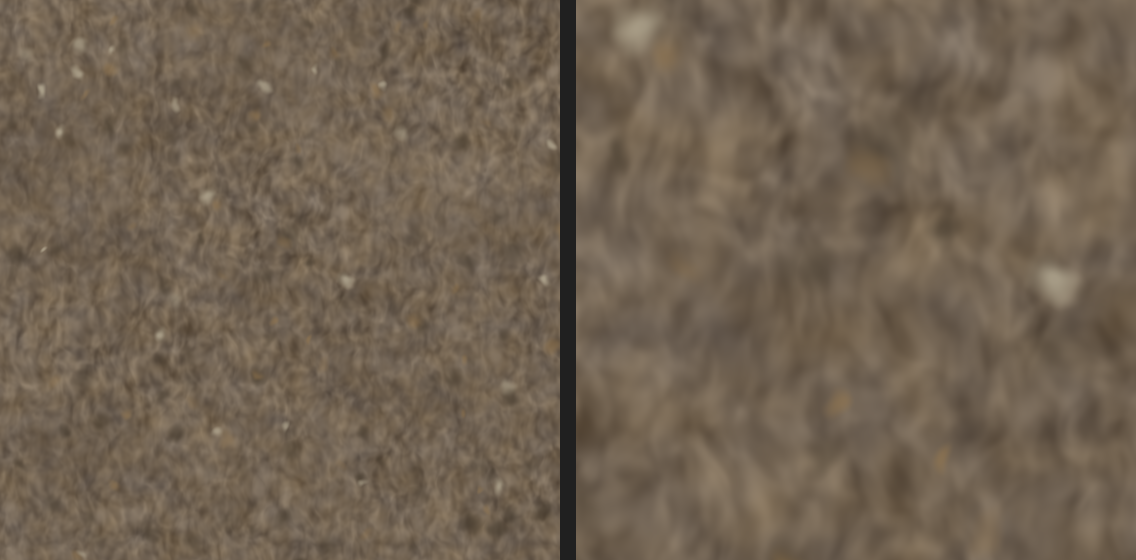
Left: the whole. Right: its middle third, enlarged.
A Shadertoy shader for this texture:

```glsl
// Damp sandy soil: soft, slightly upright crumbs in grey-brown tones.
// Layers of warped gradient noise give the crumbs and their pale rims;
// scattered soft ellipses add dark pits, ochre specks and bright grains.

const vec3 SOIL = vec3(0.447, 0.389, 0.323);
const vec3 TONE_STEP = vec3(1.0, 0.95, 0.84);
const vec3 OCHRE_SHIFT = vec3(0.016, 0.003, -0.022);
const vec3 PIT = vec3(0.26, 0.22, 0.17);
const vec3 OCHRE = vec3(0.57, 0.46, 0.31);
const vec3 PEBBLE = vec3(0.56, 0.50, 0.43);
const vec3 QUARTZ = vec3(0.70, 0.66, 0.57);

float hash(vec2 p) {
    return fract(sin(dot(p, vec2(127.1, 311.7))) * 43758.5453);
}

vec2 gradientAt(vec2 cell) {
    float angle = 6.28318 * hash(cell);
    return vec2(cos(angle), sin(angle));
}

// Gradient noise, roughly -0.7 to 0.7 around zero
float noise(vec2 p) {
    vec2 i = floor(p);
    vec2 f = p - i;
    vec2 u = f * f * f * (f * (f * 6.0 - 15.0) + 10.0);
    vec2 e = vec2(1.0, 0.0);
    float low = mix(dot(gradientAt(i), f),
                    dot(gradientAt(i + e.xy), f - e.xy), u.x);
    float high = mix(dot(gradientAt(i + e.yx), f - e.yx),
                     dot(gradientAt(i + e.xx), f - e.xx), u.x);
    return mix(low, high, u.y);
}

vec2 warp(vec2 p, float scale, float amount) {
    return p + amount * vec2(noise(p * scale + 3.7), noise(p * scale + 41.3));
}

mat2 rotation(float angle) {
    float c = cos(angle);
    float s = sin(angle);
    return mat2(c, -s, s, c);
}

// Coverage of soft ellipses scattered one per cell with the given chance
float grains(vec2 p, float cells, float chance, float radius, float seed) {
    vec2 q = p * cells;
    vec2 home = floor(q);
    float cover = 0.0;
    for (int y = -1; y <= 1; y++) {
        for (int x = -1; x <= 1; x++) {
            vec2 cell = home + vec2(x, y);
            vec2 key = cell + seed;
            float present = step(hash(key + 5.3), chance);
            vec2 center = cell + vec2(hash(key + 11.9), hash(key + 23.1));
            float size = radius * cells * mix(0.6, 1.3, hash(key + 37.7));
            float tilt = 1.8 * (hash(key + 51.3) - 0.5);
            vec2 d = rotation(tilt) * (q - center) / size;
            d.x *= mix(1.0, 1.7, hash(key + 67.9));
            float strength = mix(0.3, 1.0, hash(key + 83.5));
            float shape = 1.0 - smoothstep(0.1, 1.3, length(d));
            cover = max(cover, present * strength * shape);
        }
    }
    return cover;
}

// Brightness offset of the crumbly ground
float crumbTone(vec2 p) {
    vec2 q = warp(p, 16.0, 0.012) * vec2(1.18, 0.82);
    q = warp(q, 50.0, 0.003);
    float crumbs = 0.050 * noise(q * 19.0 + 97.0)
                 + 0.090 * noise(q * 37.0)
                 + 0.085 * noise(q * 64.0 + 17.0)
                 + 0.030 * noise(q * 110.0 + 59.0);
    float rim = 1.0 - smoothstep(0.0, 0.25, abs(noise(q * 31.0 + 83.0)));
    float contrast = 1.0 + 0.6 * noise(p * 4.0 + 29.0);
    float drift = 0.030 * noise(p * 3.5 + 71.0) + 0.042 * noise(p * 8.0);
    return contrast * (crumbs + 0.020 * (rim - 0.4)) + drift;
}

void mainImage(out vec4 fragColor, in vec2 fragCoord) {
    vec2 p = fragCoord / iResolution.y;

    // Ground tone with a slow drift between grey and ochre
    vec3 color = SOIL + crumbTone(p) * TONE_STEP;
    float tint = noise(p * 18.0 + 7.0) + 0.6 * noise(p * 42.0 + 13.0);
    color += OCHRE_SHIFT * tint;

    // Scattered inclusions, with ragged outlines
    vec2 q = warp(p, 50.0, 0.007);
    color = mix(color, PIT, 0.62 * grains(q, 15.0, 0.40, 0.020, 10.0));
    color = mix(color, PEBBLE, 0.60 * grains(q, 14.0, 0.32, 0.021, 270.0));
    color = mix(color, OCHRE, 0.60 * grains(q, 16.0, 0.16, 0.014, 130.0));
    color = mix(color, QUARTZ, 0.90 * grains(q, 10.0, 0.17, 0.013, 390.0));

    fragColor = vec4(color, 1.0);
}
```
